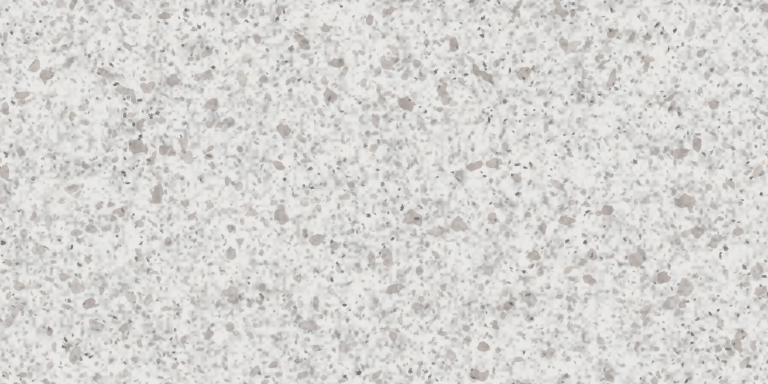
This texture is drawn by a WebGL 2 fragment shader. Its source:

```glsl
#version 300 es
precision highp float;
// Pale speckled granite: mottled white ground, taupe grains and small dark flecks.

#define GROUND_TONE 0.876
#define GROUND_CONTRAST 0.27
#define GROUND_TINT vec3(1.004, 1.000, 0.991)
#define TAUPE vec3(0.680, 0.645, 0.625)
#define GREY vec3(0.630, 0.628, 0.625)
#define DARK vec3(0.370, 0.365, 0.370)
#define RUST vec3(0.760, 0.660, 0.580)
#define RAGGEDNESS 0.9
#define EDGE_SOFTNESS 0.0022

uniform vec2 u_resolution;
out vec4 fragColor;

// Four random values in 0..1 for an integer cell and a seed.
vec4 hash4(vec2 cell, float seed) {
  uvec4 v = uvec4(ivec4(ivec2(cell) + 4096, int(seed), 17));
  v = v * 1664525u + 1013904223u;
  for (int i = 0; i < 2; i++) {
    v.x += v.y * v.w;
    v.y += v.z * v.x;
    v.z += v.x * v.y;
    v.w += v.y * v.z;
    v ^= v >> 16u;
  }
  return vec4(v >> 8u) / 16777216.0;
}

float valueNoise(vec2 p, float seed) {
  vec2 cell = floor(p), f = fract(p);
  f = f * f * (3.0 - 2.0 * f);
  float bottom = mix(hash4(cell, seed).x, hash4(cell + vec2(1, 0), seed).x, f.x);
  float top = mix(hash4(cell + vec2(0, 1), seed).x, hash4(cell + vec2(1, 1), seed).x, f.x);
  return mix(bottom, top, f.y);
}

// Coverage of ragged elliptical grains, one candidate per cell.
float grains(vec2 p, float cellSize, vec2 radii, float density, float seed) {
  vec2 home = floor(p / cellSize);
  float ragged = valueNoise(p / radii.y * 1.1, seed + 50.0)
               + 0.6 * valueNoise(p / radii.y * 2.3, seed + 51.0) - 0.8;
  float soft = EDGE_SOFTNESS + 0.4 / u_resolution.y;
  float coverage = 0.0;
  for (int y = -1; y <= 1; y++) {
    for (int x = -1; x <= 1; x++) {
      vec2 cell = home + vec2(x, y);
      vec4 place = hash4(cell, seed);
      vec4 form = hash4(cell, seed + 1.0);
      if (place.z > density) continue;
      float angle = form.x * 3.14159;
      vec2 axis = vec2(cos(angle), sin(angle));
      vec2 offset = p - (cell + place.xy) * cellSize;
      vec2 local = vec2(dot(offset, axis), dot(offset, vec2(-axis.y, axis.x)));
      float stretch = mix(1.0, 1.45, form.y);
      float radius = mix(radii.x, radii.y, form.z * form.z);
      float dist = length(local * vec2(1.0 / stretch, stretch)) - radius;
      dist += ragged * RAGGEDNESS * radius;
      float strength = mix(0.5, 1.0, form.w);
      coverage = max(coverage, strength * smoothstep(soft, -soft, dist));
    }
  }
  return coverage;
}

// Rough-split surface: several sizes of mottling, centred on zero.
float mottling(vec2 p) {
  return 0.46 * valueNoise(p * 112.0, 1.0)
       + 0.34 * valueNoise(p * 52.0 + 3.7, 2.0)
       + 0.20 * valueNoise(p * 19.0 + 8.1, 3.0) - 0.5;
}

void main() {
  vec2 p = gl_FragCoord.xy / u_resolution.y;

  // Ground, with highlights compressed
  float relief = mottling(p);
  float tone = GROUND_TONE + GROUND_CONTRAST * relief - 0.5 * relief * relief;
  float warmth = valueNoise(p * 30.0, 4.0) - 0.5;
  vec3 color = tone * (GROUND_TINT + warmth * vec3(0.012, 0.0, -0.012));

  // Taupe grains, large then small
  float taupe = grains(p, 0.062, vec2(0.009, 0.020), 0.45, 10.0);
  taupe = max(taupe, 0.85 * grains(p, 0.030, vec2(0.004, 0.010), 0.42, 20.0));
  color = mix(color, TAUPE + 0.16 * relief, 0.88 * taupe);

  // Grey flecks and faint rusty stains
  float grey = grains(p, 0.021, vec2(0.0025, 0.0065), 0.40, 30.0);
  color = mix(color, GREY + 0.15 * relief, 0.75 * grey);
  float rust = grains(p, 0.055, vec2(0.002, 0.005), 0.22, 60.0);
  color = mix(color, RUST, 0.45 * rust);

  // Dark mineral flecks, gathered in loose clusters
  float cluster = smoothstep(0.25, 0.7, valueNoise(p * 11.0, 5.0));
  float dark = grains(p, 0.025, vec2(0.0022, 0.0056), 0.36, 40.0);
  color = mix(color, DARK, dark * mix(0.25, 0.85, cluster));

  fragColor = vec4(clamp(color, 0.0, 1.0), 1.0);
}
```
